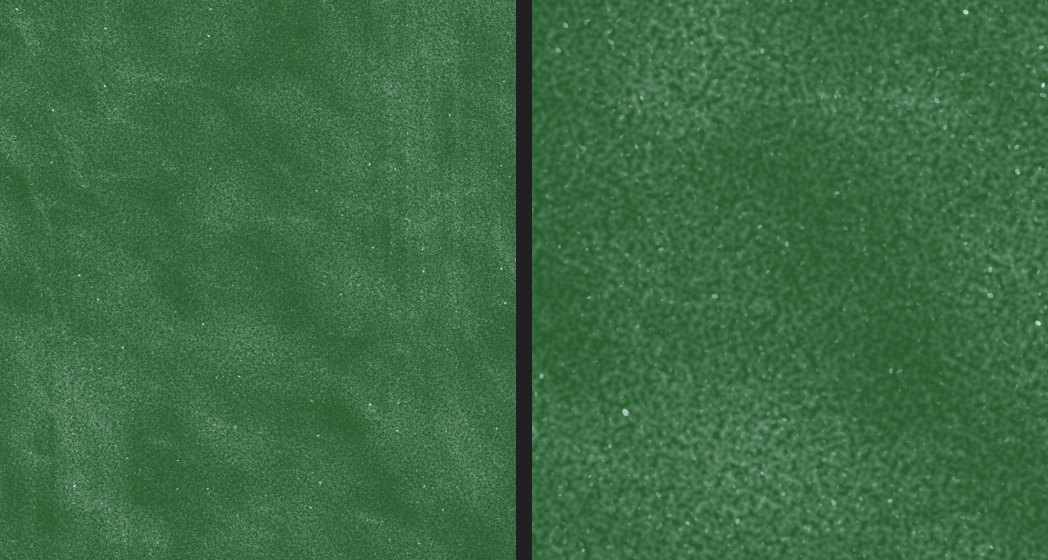
Left: the whole. Right: its middle third, enlarged.
Write a Shadertoy shader that draws this texture.

```glsl
const vec3 BOARD_GREEN = vec3(0.20, 0.40, 0.23);
const vec3 CHALK_TINT = vec3(0.16, 0.13, 0.17);

vec2 hash2(vec2 p) {
    vec3 q = fract(p.xyx * vec3(0.1031, 0.1030, 0.0973));
    q += dot(q, q.yzx + 33.33);
    return fract((q.xx + q.yz) * q.zy);
}

float cornerSlope(vec2 cell, vec2 corner, vec2 offset) {
    float angle = 6.2832 * hash2(cell + corner).x;
    return dot(vec2(cos(angle), sin(angle)), offset - corner);
}

float gradientNoise(vec2 p) {
    vec2 cell = floor(p);
    vec2 f = p - cell;
    vec2 u = f * f * f * (f * (f * 6.0 - 15.0) + 10.0);
    vec2 e = vec2(0.0, 1.0);
    return mix(mix(cornerSlope(cell, e.xx, f), cornerSlope(cell, e.yx, f), u.x),
               mix(cornerSlope(cell, e.xy, f), cornerSlope(cell, e.yy, f), u.x), u.y);
}

float fbm(vec2 p, int octaves) {
    float sum = 0.0;
    float gain = 1.0;
    for (int i = 0; i < octaves; i++) {
        sum += gain * gradientNoise(p);
        p = mat2(1.6, 1.2, -1.2, 1.6) * p + 17.3;
        gain *= 0.62;
    }
    return sum;
}

vec2 rotate(vec2 p, float angle) {
    float c = cos(angle);
    float s = sin(angle);
    return vec2(c * p.x + s * p.y, c * p.y - s * p.x);
}

// Noise drawn out along a wiping direction
float smear(vec2 p, float angle, vec2 frequency) {
    return fbm(rotate(p, angle) * frequency + 40.0, 4);
}

float softPatch(vec2 p, vec2 center, vec2 radius) {
    vec2 d = (p - center) / radius;
    return exp(-dot(d, d));
}

// Upright wiping marks, confined to a soft patch
float wipedBand(vec2 p, vec2 center, vec2 radius) {
    float bend = 0.012 * gradientNoise(p * 3.0 + 9.0);
    vec2 q = vec2(p.x + bend, p.y);
    float streaks = 0.55 * gradientNoise(q * vec2(34.0, 2.2) + 50.0)
                  + 0.45 * gradientNoise(q * vec2(95.0, 3.0) + 80.0);
    return softPatch(p, center, radius) * (0.16 + 0.6 * streaks);
}

// One possible round fleck in each grid cell
float flecks(vec2 p, float cells, float density, float radius, float pixel) {
    vec2 cell = floor(p * cells);
    vec2 spot = 0.3 + 0.4 * hash2(cell + 11.0);
    vec2 chance = hash2(cell + 271.0);
    vec2 d = (fract(p * cells) - spot) / cells;
    d = rotate(d, 6.2832 * chance.y) * vec2(0.85, 1.2);
    float size = radius * mix(0.6, 1.2, chance.y);
    float cover = 1.0 - smoothstep(size - pixel, size + pixel, length(d));
    return cover * step(chance.x, density) * mix(0.5, 1.0, spot.x);
}

void mainImage(out vec4 fragColor, in vec2 fragCoord) {
    vec2 p = fragCoord / iResolution.y;
    float pixel = 0.7 / iResolution.y;

    // Cloudy dust and slanted wipes
    vec2 warp = 0.05 * vec2(gradientNoise(p * 4.0 + 3.0), gradientNoise(p * 4.0 + 31.0));
    vec2 q = p + warp;
    float dust = 0.27 * fbm(q * 5.5 + 5.0, 5);
    dust += 0.27 * smear(q, -0.6, vec2(4.5, 11.0));
    float wisps = smear(q, -1.15, vec2(5.0, 20.0));
    dust += 0.6 * max(wisps - 0.15, 0.0) * smoothstep(0.15, 0.45, abs(p.x - 0.46));
    float scuffs = smear(q + 5.0, -0.25, vec2(9.0, 24.0));
    dust += 0.7 * max(scuffs - 0.3, 0.0);

    // Broad upright streaks on both sides
    dust += wipedBand(p, vec2(0.12, 0.22), vec2(0.13, 0.36));
    dust += wipedBand(p, vec2(0.74, 0.76), vec2(0.14, 0.42));

    // Fine board grain, rougher where dust lies
    float grain = 0.6 * gradientNoise(rotate(p, 0.5) * 157.3)
                + 1.0 * gradientNoise(rotate(p, 1.1) * 281.7 + 60.0);
    float roughness = clamp(0.8 + 1.1 * dust, 0.5, 1.4);
    float chalk = 0.13 + dust + roughness * (0.88 * grain + 0.5 * grain * abs(grain));

    // Chalk flecks, from powder to rare bright crumbs
    float density = clamp(0.5 + 1.8 * dust, 0.15, 1.6);
    chalk += 0.8 * flecks(rotate(p, 0.4) + 2.0, 197.0, 0.3 * density, 0.0011, pixel);
    chalk += 1.1 * flecks(rotate(p, 0.9) + 4.0, 131.0, 0.25 * density, 0.0012, pixel);
    chalk += 2.0 * flecks(p + 3.1, 67.0, 0.15 * density, 0.0014, pixel);
    chalk += 3.6 * flecks(p + 7.7, 21.0, 0.12, 0.0018, pixel);

    vec3 color = BOARD_GREEN + CHALK_TINT * max(chalk, -0.25);
    fragColor = vec4(clamp(color, 0.0, 1.0), 1.0);
}
```
